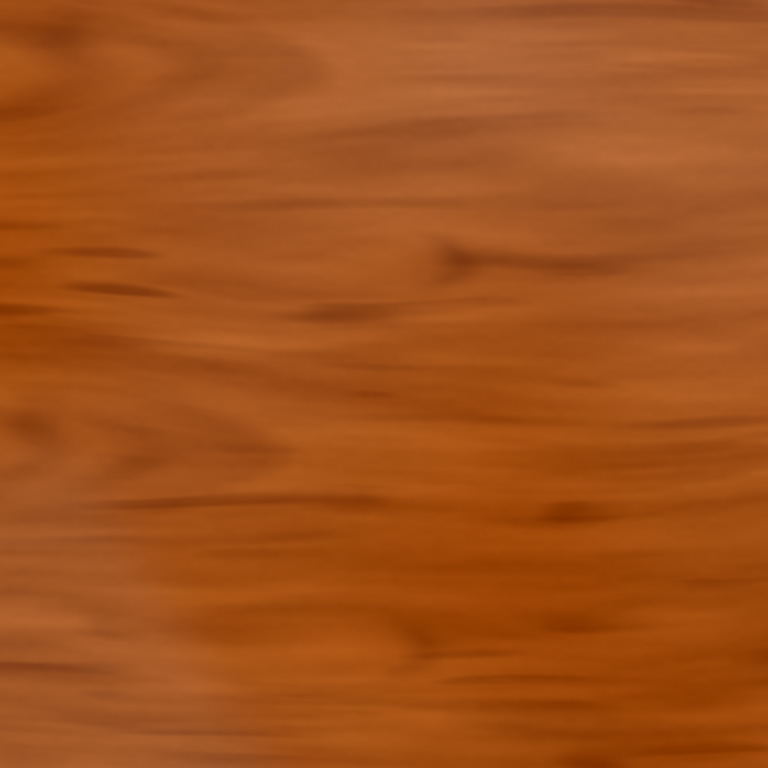
Reproduce this texture procedurally as a Shadertoy shader.

```glsl
float hash(vec2 p) {
    return fract(sin(dot(p, vec2(127.1, 311.7))) * 43758.545);
}

float noise(vec2 p) {
    vec2 i = floor(p), f = fract(p);
    f = f * f * (3.0 - 2.0 * f);
    return mix(mix(hash(i), hash(i + vec2(1, 0)), f.x),
               mix(hash(i + vec2(0, 1)), hash(i + vec2(1, 1)), f.x), f.y);
}

// Soft elliptical spot, 1 at its centre
float blob(vec2 offset, vec2 radius) {
    vec2 q = offset / radius;
    return exp(-dot(q, q));
}

// Signed height above the nearest repeat of a plank feature
float rowOffset(float y, float centre) {
    return mod(y - centre + 0.25, 0.5) - 0.25;
}

// Long fibres: three octaves stretched along x
float fibres(vec2 p) {
    float sum = 0.0, weight = 0.48;
    vec2 freq = vec2(3.5, 27.0);
    for (int i = 0; i < 3; i++) {
        sum += weight * noise(p * freq + float(i) * 17.3);
        freq *= vec2(1.8, 1.95);
        weight *= 0.62;
    }
    return sum;
}

void mainImage(out vec4 fragColor, in vec2 fragCoord) {
    vec2 uv = fragCoord / iResolution.xy;
    float x = uv.x - 0.08 * (uv.y - 0.41);
    float archY = rowOffset(uv.y, 0.41);
    float knotY = rowOffset(uv.y, 0.16);
    float wobble = noise(uv * vec2(6.0, 16.0) + 4.0) - 0.5;

    // Fibres converge past the arches and part around the knots
    vec2 knot = vec2(x - 0.48, knotY) / vec2(0.11, 0.042);
    float knotRadius = length(knot + 0.35 * wobble);
    float archZone = exp(-archY * archY / 0.011);
    float v = uv.y + 0.035 * (noise(uv * vec2(2.6, 6.0)) - 0.5) + 0.009 * wobble;
    v += archY * (0.9 * x - 0.4) * archZone;
    v -= 0.45 * knotY * exp(-0.5 * knotRadius * knotRadius);
    vec2 along = vec2(uv.x, v);

    // Broad grain and short dark pores gathered in patches
    float grain = fibres(along) - 0.45;
    float pores = smoothstep(0.58, 0.95, noise(along * vec2(6.5, 58.0) + 31.0));
    pores *= smoothstep(0.35, 0.75, noise(along * vec2(3.2, 12.0) + 9.0));
    float veins = smoothstep(0.72, 0.98, noise(along * vec2(2.8, 34.0) + 53.0));
    float shade = -0.2 * grain + 0.13 * pores + 0.07 * veins;

    // Nested arches pointing right
    float arch = x + 2.5 * sqrt(archY * archY + 0.0005) + 0.06 * wobble;
    float bands = noise(vec2(arch * 15.0, archY * 5.0 + 2.0)) - 0.45;
    float archMask = exp(-archY * archY / 0.005) * (1.0 - smoothstep(0.5, 0.68, arch));
    shade = mix(shade, 0.4 * shade + 0.11 * bands, archMask);
    shade += 0.08 * blob(vec2(x - 0.04, archY - 0.045), vec2(0.035, 0.03));
    shade -= 0.035 * blob(vec2(x - 0.12, archY), vec2(0.08, 0.03));

    // Pale knot hearts with a dark rim on the right
    float rim = exp(-pow((knotRadius - 0.95) / 0.23, 2.0)) * smoothstep(0.1, 0.9, knot.x);
    shade += 0.07 * rim - 0.045 * exp(-2.0 * knotRadius * knotRadius);

    // Sheen: rosy at upper right and lower left, amber elsewhere
    float sheen = 0.3 + 0.35 * (noise(uv * 3.2 + 7.0) - 0.5);
    sheen += 0.65 * blob(uv - vec2(0.95, 0.92), vec2(0.6, 0.36));
    sheen += 0.28 * blob(uv - vec2(0.25, 0.4), vec2(0.25, 0.14));
    sheen += 0.2 * blob(uv - vec2(0.4, 0.75), vec2(0.3, 0.3));
    sheen -= 0.3 * blob(uv - vec2(0.85, 0.15), vec2(0.4, 0.35));
    sheen -= 0.2 * blob(uv - vec2(0.0, 0.72), vec2(0.13, 0.25));
    float reflection = 1.0 - smoothstep(-0.06, 0.06, uv.x - 0.35 + 0.6 * uv.y);
    sheen += 0.38 * reflection * (1.0 - smoothstep(0.3, 0.5, uv.y));
    sheen += 0.25 * grain;

    vec3 amber = vec3(0.63, 0.28, 0.025);
    vec3 rose = vec3(0.665, 0.38, 0.205);
    vec3 color = mix(amber, rose, clamp(sheen, 0.0, 1.1));
    shade += 0.012 + 0.016 * (noise(uv * vec2(70.0, 130.0)) - 0.5);
    color -= shade * vec3(0.9, 0.65, 0.32);
    fragColor = vec4(clamp(color, 0.0, 1.0), 1.0);
}
```
